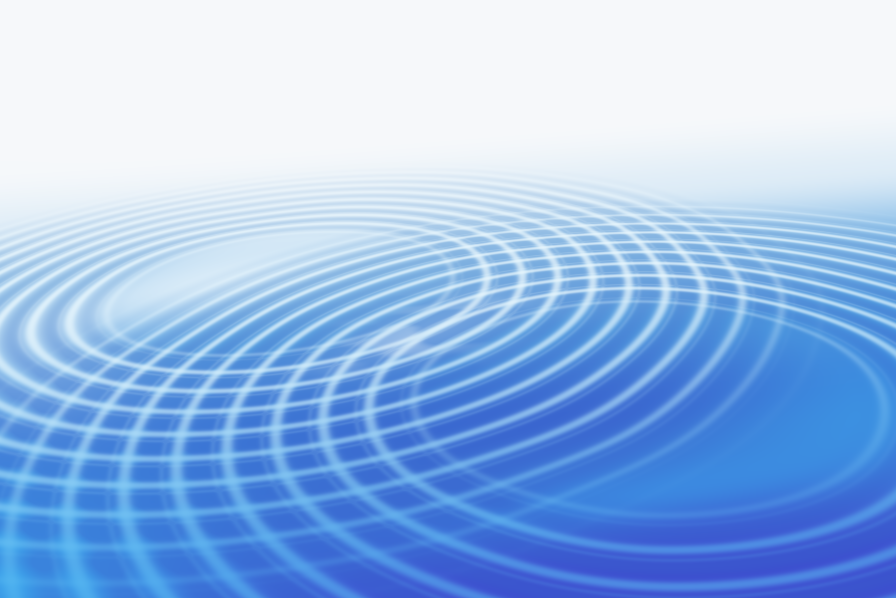
A Shadertoy shader for this background:

```glsl
// Two overlapping trains of ripples on blue water that fades into white mist.
// The canvas is projected onto a tilted plane; each train is a ring-shaped band
// of sharp crests, drawn over a depth gradient with a few soft glows.

const float TAU = 6.2831853;
const float HORIZON = 1.156;
const float ROLL = 0.06;
const float DEPTH_SCALE = 1.8;
const float SPACING = 0.092;

float hash(vec2 p) {
    return fract(sin(dot(p, vec2(127.1, 311.7))) * 43758.5453);
}

float noise(vec2 p) {
    vec2 i = floor(p), f = fract(p);
    f = f * f * (3.0 - 2.0 * f);
    float low = mix(hash(i), hash(i + vec2(1, 0)), f.x);
    float high = mix(hash(i + vec2(0, 1)), hash(i + vec2(1, 1)), f.x);
    return mix(low, high, f.y);
}

// Canvas point, in units of its height, to a point on the water
vec2 toWater(vec2 p) {
    float drop = HORIZON - p.y + ROLL * (p.x - 0.75);
    return vec2(p.x - 0.75, DEPTH_SCALE) / drop;
}

// Soft elliptical spot
float glow(vec2 p, vec2 center, vec2 size, float tilt) {
    vec2 q = p - center;
    q.y -= tilt * q.x;
    q /= size;
    return exp(-dot(q, q));
}

// One train: x = bright crest, y = dark trough, z = fine line beside the crest
vec3 rippleTrain(vec2 water, vec2 source, float wobble) {
    float r = length(water - source) + wobble;
    float band = smoothstep(0.40, 0.58, r) * (1.0 - smoothstep(1.02, 1.42, r));
    float phase = r / SPACING;
    float visible = 1.0 - smoothstep(0.3, 0.8, fwidth(phase));
    float wave = cos(TAU * phase);
    float fine = cos(TAU * (phase - 0.29));
    return band * visible * vec3(exp(4.0 * (wave - 1.0)),
                                 0.5 - 0.5 * wave,
                                 exp(14.0 * (fine - 1.0)));
}

// Colour of still water, from the mist (t = 0) to the foreground (t = 1)
vec3 waterColor(float t) {
    vec3 c = vec3(0.966, 0.974, 0.982);
    c = mix(c, vec3(0.86, 0.92, 0.965), smoothstep(0.22, 0.37, t));
    c = mix(c, vec3(0.53, 0.74, 0.91), smoothstep(0.34, 0.47, t));
    c = mix(c, vec3(0.30, 0.60, 0.87), smoothstep(0.44, 0.58, t));
    c = mix(c, vec3(0.24, 0.49, 0.84), smoothstep(0.56, 0.72, t));
    return mix(c, vec3(0.24, 0.28, 0.81), smoothstep(0.74, 1.02, t));
}

void mainImage(out vec4 fragColor, in vec2 fragCoord) {
    vec2 uv = fragCoord / iResolution.xy;
    vec2 p = vec2(uv.x * 1.5, uv.y);
    vec2 water = toWater(p);
    float t = 1.0 - uv.y + 0.12 * (uv.x - 0.5);

    // Still water and its broad light
    vec3 color = waterColor(t);
    vec3 cyan = vec3(0.23, 0.66, 0.93);
    vec3 pale = vec3(0.89, 0.945, 0.98);
    color = mix(color, cyan, 0.95 * glow(p, vec2(0.0, 0.03), vec2(0.42, 0.30), 0.0));
    color = mix(color, cyan, 0.50 * glow(p, vec2(1.48, 0.33), vec2(0.30, 0.13), 0.2));
    color = mix(color, cyan, 0.45 * glow(p, vec2(1.05, 0.17), vec2(0.42, 0.05), 0.16));
    color = mix(color, vec3(0.23, 0.34, 0.80),
                0.50 * glow(p, vec2(0.95, 0.30), vec2(0.36, 0.08), 0.16));
    color = mix(color, pale, 0.85 * glow(p, vec2(0.34, 0.53), vec2(0.30, 0.055), 0.24));
    color = mix(color, pale, 0.50 * glow(p, vec2(0.03, 0.42), vec2(0.20, 0.14), 0.0));
    color = mix(color, pale, 0.40 * glow(p, vec2(0.71, 0.44), vec2(0.15, 0.04), 0.25));

    // Ripples from a near source and a far source
    float wobble = 0.022 * (noise(water * 3.0) - 0.5);
    vec3 near = rippleTrain(water, vec2(0.395, 1.22 * DEPTH_SCALE), wobble);
    vec3 far = rippleTrain(water, vec2(-0.441, 1.626 * DEPTH_SCALE), -wobble);
    vec3 ripple = near + far;

    // Troughs darken, crests catch the sky, and both dissolve in the mist
    float clarity = smoothstep(0.23, 0.43, t);
    float front = smoothstep(0.48, 0.98, t);
    vec3 troughColor = mix(vec3(0.42, 0.63, 0.84), vec3(0.22, 0.38, 0.80),
                           smoothstep(0.38, 0.72, t));
    vec3 crestColor = mix(vec3(0.91, 0.965, 0.99), vec3(0.36, 0.74, 0.95), front);
    float trough = clamp(ripple.y, 0.0, 1.0) * 0.48;
    float crest = 1.0 - exp(-1.35 * ripple.x);
    color = mix(color, troughColor, trough * clarity);
    color = mix(color, crestColor, crest * clarity * mix(1.0, 0.75, front));
    color = mix(color, crestColor, 0.16 * min(ripple.z, 1.0) * clarity);

    // Faint uneven glints in the calm middle
    float glint = smoothstep(0.45, 0.85, noise(water * vec2(9.0, 16.0)));
    float calm = glow(p, vec2(0.71, 0.44), vec2(0.16, 0.05), 0.25);
    color = mix(color, pale, 0.35 * glint * calm);

    fragColor = vec4(clamp(color, 0.0, 1.0), 1.0);
}
```
